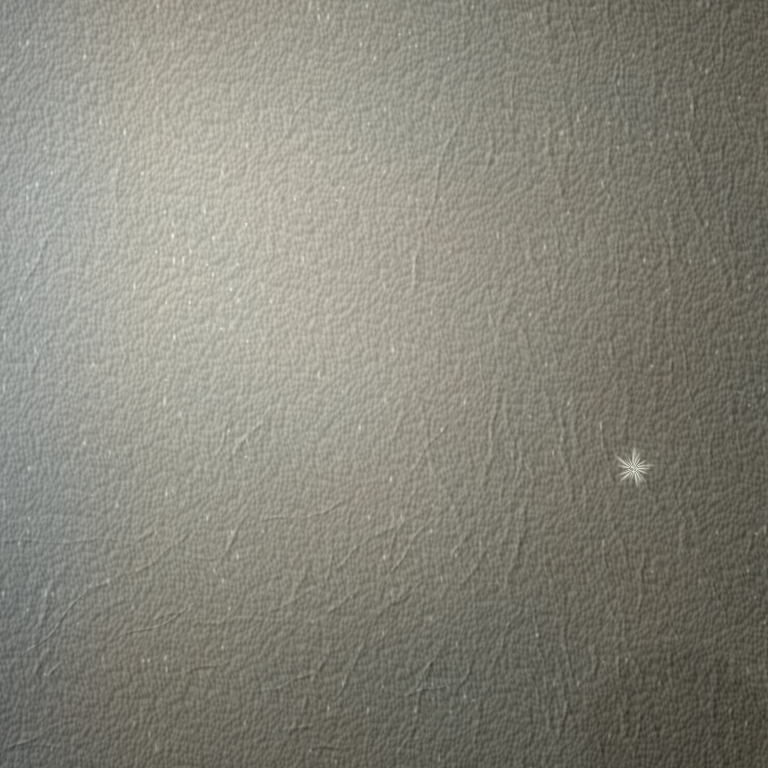
A WebGL 1 fragment shader for this texture:

```glsl
precision highp float;
uniform vec2 u_resolution;

const vec3 DARK_HIDE = vec3(0.28, 0.27, 0.23);
const vec3 PALE_HIDE = vec3(0.76, 0.75, 0.70);
const vec3 COOL_SHEEN = vec3(-0.025, 0.0, 0.035);
const vec3 WARM_STAIN = vec3(0.014, 0.0, -0.008);
const vec3 FIBRE = vec3(0.86, 0.87, 0.81);

const vec2 GLOW_CENTRE = vec2(0.27, 0.68);
const vec2 GLOW_RADII = vec2(0.58, 0.56);
const float GLOW_BASE = 0.04;
const float GLOW_GAIN = 0.90;
const vec2 LIGHT_DIR = vec2(-0.8, 0.6);

const vec2 FINE_GRAIN = vec2(185.0, 125.0);
const vec2 COARSE_GRAIN = vec2(85.0, 55.0);
const float FINE_GAIN = 0.24;
const float COARSE_GAIN = 0.11;
const float MOTTLE_GAIN = 0.035;

const float CREASE_WIDTH = 0.0032;
const float CREASE_GAIN = 0.30;
const vec2 FOLD_CENTRE = vec2(0.43, 0.19);
const vec2 SCUFF_CENTRE = vec2(0.31, 0.66);
const vec2 TUFT_CENTRE = vec2(0.825, 0.39);
const vec2 PATCH_CENTRE = vec2(0.88, 0.04);
const float PATCH_RADIUS = 0.12;

vec2 hash2(vec2 p) {
  return fract(sin(vec2(dot(p, vec2(127.1, 311.7)), dot(p, vec2(269.5, 183.3)))) * 43758.5);
}

// Distance to the nearest scattered cell point
float cellular(vec2 p) {
  vec2 cell = floor(p);
  float nearest = 4.0;
  for (int j = -1; j <= 1; j++) {
    for (int i = -1; i <= 1; i++) {
      vec2 id = cell + vec2(float(i), float(j));
      vec2 d = id + hash2(id) - p;
      nearest = min(nearest, dot(d, d));
    }
  }
  return sqrt(nearest);
}

// Cellular bumps lit from one side
float embossedGrain(vec2 p) {
  return cellular(p + 0.3 * LIGHT_DIR) - cellular(p - 0.3 * LIGHT_DIR);
}

// Soft blotches from warped, layered sines
float mottle(vec2 p) {
  float sum = 0.0;
  float gain = 0.5;
  for (int k = 0; k < 5; k++) {
    p += 0.35 * sin(p.yx * 1.3 + 2.1);
    sum += gain * sin(p.x) * sin(p.y + 0.7);
    p = mat2(0.8, 0.6, -0.6, 0.8) * p * 1.9 + 3.7;
    gain *= 0.65;
  }
  return sum;
}

// Bent strokes, one per cell, each with a bright and a shaded flank
float creases(vec2 p, float scale, float seed) {
  vec2 q = p * scale;
  vec2 cell = floor(q);
  float relief = 0.0;
  for (int j = -1; j <= 1; j++) {
    for (int i = -1; i <= 1; i++) {
      vec2 id = cell + vec2(float(i), float(j));
      vec2 place = hash2(id + seed);
      vec2 shape = hash2(id + seed + 17.3);
      vec2 chance = hash2(id + seed + 41.9);
      vec2 centre = id + 0.2 + 0.6 * place;
      vec2 c = centre / scale;
      float right = smoothstep(0.54, 0.72, c.x);
      float low = (1.0 - smoothstep(0.28, 0.48, c.y)) * (1.0 - right);
      vec2 fold = (c - FOLD_CENTRE) / vec2(0.22, 0.17);
      float density = 0.22 + 0.63 * right + 0.6 * exp(-dot(fold, fold));
      float angle = mix(1.72, 0.65, low) + (shape.x - 0.5) * mix(1.5, 0.5, right);
      vec2 along = vec2(cos(angle), sin(angle));
      vec2 across = vec2(-along.y, along.x);
      vec2 d = q - centre;
      float u = dot(d, along);
      float v = dot(d, across) + (chance.y - 0.5) * 0.5 * u * u;
      v += 0.018 * sin(u * 11.0 + place.x * 6.3);
      float reach = mix(0.3, 0.9, shape.y);
      float fade = 1.0 - smoothstep(0.15 * reach, reach, abs(u));
      float k = v / (CREASE_WIDTH * scale * mix(0.6, 1.3, place.y));
      relief += step(chance.x, density) * fade * k * exp(-k * k) * dot(across, LIGHT_DIR);
    }
  }
  return relief;
}

// Pale upright specks, crowded around the scuff
float flecks(vec2 p) {
  vec2 q = p * vec2(95.0, 60.0);
  vec2 id = floor(q);
  vec2 r = hash2(id + 5.1);
  vec2 d = (fract(q) - 0.3 - 0.4 * r) / vec2(0.16, mix(0.10, 0.28, r.y));
  vec2 s = (p - SCUFF_CENTRE) / vec2(0.10, 0.05);
  float density = 0.045 + 0.22 * exp(-dot(s, s));
  return step(hash2(id + 8.7).x, density) * exp(-dot(d, d));
}

// Frayed fibres spreading from a torn spot
float tuft(vec2 p) {
  vec2 d = p - TUFT_CENTRE;
  float a = atan(d.y, d.x);
  float reach = 0.024 + 0.007 * sin(a * 5.0 + 1.0) + 0.006 * sin(a * 13.0);
  float strands = 0.65 + 0.35 * sin(a * 19.0 + 160.0 * length(d));
  return strands * (1.0 - smoothstep(0.25 * reach, reach, length(d)));
}

void main() {
  vec2 p = gl_FragCoord.xy / u_resolution;
  vec2 g = (p - GLOW_CENTRE) / GLOW_RADII;
  float tone = GLOW_BASE + GLOW_GAIN * exp(-dot(g, g));

  // Surface relief
  vec2 warped = p + 0.003 * sin(p.yx * 43.0 + 1.5);
  tone += FINE_GAIN * embossedGrain(warped * FINE_GRAIN);
  tone += COARSE_GAIN * embossedGrain(warped * COARSE_GRAIN);
  for (int k = 0; k < 5; k++) {
    float layer = float(k);
    tone += CREASE_GAIN * creases(p, 4.5 + 1.9 * layer, 23.7 * layer);
  }

  // Stains and damage
  float blotch = mottle(p * 9.0);
  tone += MOTTLE_GAIN * blotch;
  float patchEdge = length(p - PATCH_CENTRE) + 0.006 * blotch;
  tone -= 0.07 * (1.0 - smoothstep(PATCH_RADIUS - 0.012, PATCH_RADIUS + 0.012, patchEdge));

  vec3 colour = mix(DARK_HIDE, PALE_HIDE, tone);
  colour += COOL_SHEEN * (1.0 - smoothstep(0.0, 0.22, p.x));
  colour += WARM_STAIN * mottle(p * 6.0 + 4.0);
  colour += 0.17 * flecks(p);
  colour = mix(colour, FIBRE, tuft(p));
  gl_FragColor = vec4(clamp(colour, 0.0, 1.0), 1.0);
}
```
